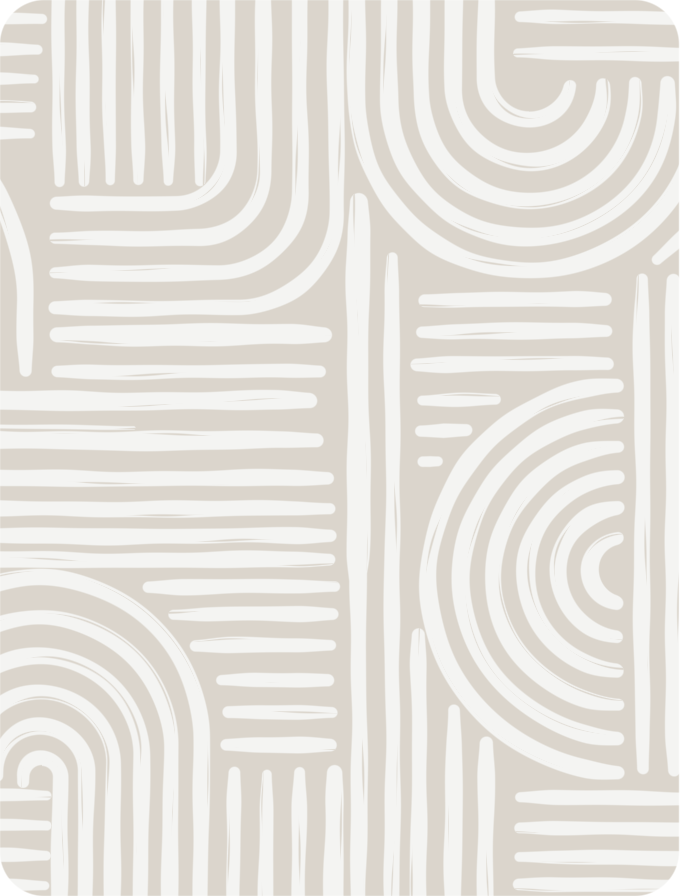
Reproduce this pattern procedurally as a Shadertoy shader.

```glsl
// Hand-painted strokes on a sand ground: bars, bends and nested arches.
// Each stroke is a distance across and past its path, given an uneven
// brush width by layered sines and split by thin dry-bristle gaps.

const vec3 SAND = vec3(0.858, 0.836, 0.800);
const vec3 PAINT = vec3(0.957, 0.957, 0.950);
const vec3 MARGIN = vec3(1.0);
const vec2 SHEET = vec2(5.78, 7.68); // layout units over the canvas
const float ASPECT = 0.7578;   // canvas width over height
const float CORNER = 0.38;     // radius of the sheet corners
const float WOBBLE = 0.006;    // hand drift of the paths
const float ROUGH = 0.08;      // share of width lost or gained by the brush
const float BRISTLE = 0.009;   // thickness of dry gaps
const float TAPER = 0.74;      // width left at stroke ends
const float FAR = 20.0;
const vec2 NONE = vec2(0.0);

// Signed distance to one stroke; past is the distance beyond its nearer end.
float stroke(float across, float along, float past, float w, float seed) {
    float swell = sin(along * 3.1 + seed * 2.7) + 0.5 * sin(along * 8.3 + seed * 5.1);
    w *= mix(TAPER, 1.0, smoothstep(0.0, 0.35, -past)) * (1.0 + ROUGH * swell);
    float d = length(vec2(across, max(past + w, 0.0))) - w;
    float dry = sin(along * 2.3 + seed * 5.7) + sin(along * 5.9 + seed * 3.3) - 1.0;
    float lane = w * 0.75 * sin(seed * 7.1 + along * 0.8);
    return max(d, BRISTLE * dry - abs(across - lane));
}

// A bar along q.x, lying at height y between two ends.
float bar(vec2 q, float y, vec2 ends, float w, float seed) {
    return stroke(q.y - y, q.x, max(ends.x - q.x, q.x - ends.y), w, seed);
}

// Stacked bars: place holds start, step and growth; ends shift by slant.
float bars(vec2 q, vec3 place, int count, vec2 ends, vec2 slant, float w) {
    float d = FAR;
    for (int i = 0; i < count; i++) {
        float k = float(i);
        float y = place.x + k * (place.y + k * place.z);
        vec2 e = ends + k * slant + 0.012 * sin(vec2(2.3, 4.1) * (k + y));
        d = min(d, bar(q, y, e, w, y * 3.7 + ends.x));
    }
    return d;
}

// An arch crowned toward +y, with straight legs of the given lengths.
float arch(vec2 q, float r, vec2 legs, float w, float seed) {
    float across = length(vec2(q.x, max(q.y, 0.0))) - r;
    float past = -q.y - (q.x < 0.0 ? legs.x : legs.y);
    return stroke(across, q.x + q.y, past, w, seed);
}

float straightStrokes(vec2 p) {
    vec2 v = p.yx;
    // Short stubs on the left edge
    float d = bars(p, vec3(0.165, 0.27, -0.006), 5, vec2(-1.0, 0.40), vec2(0.0, -0.028), 0.055);
    d = min(d, bars(p, vec3(6.82, 0.257, 0.0), 4, vec2(-1.0, 0.43), NONE, 0.055));
    // Upright bars at the top and bottom
    d = min(d, bars(v, vec3(0.50, 0.20, 0.008), 6, vec2(-1.0, 1.59), NONE, 0.056));
    d = min(d, bars(v, vec3(1.99, 0.278, 0.0), 3, vec2(6.59, 9.0), NONE, 0.060));
    d = min(d, bar(v, 2.845, vec2(6.56, 9.0), 0.085, 3.0));
    // Wide stack on the left, in runs of differing brush load
    d = min(d, bar(p, 2.87, vec2(0.43, 2.83), 0.090, 1.0));
    d = min(d, bar(p, 3.185, vec2(0.44, 2.78), 0.060, 2.0));
    d = min(d, bars(p, vec3(3.435, 0.34, 0.0), 2, vec2(-1.0, 2.69), vec2(0.0, 0.05), 0.080));
    d = min(d, bars(p, vec3(4.10, 0.275, -0.014), 4, vec2(-1.0, 2.85), NONE, 0.067));
    d = min(d, bars(p, vec3(5.03, 0.22, 0.016), 4, vec2(1.23, 2.89), vec2(0.2, -0.01), 0.063));
    d = min(d, bars(p, vec3(6.11, 0.28, 0.0), 2, vec2(1.88, 2.87), NONE, 0.066));
    d = min(d, bar(p, 3.66, vec2(-1.0, 1.15), 0.018, 2.0));
    // Long central uprights, the first painted over twice
    d = min(d, bar(v, 3.05, vec2(1.65, 5.10), 0.095, 5.0));
    d = min(d, bar(v, 3.055, vec2(3.80, 9.0), 0.068, 2.0));
    d = min(d, bar(v, 3.34, vec2(2.16, 9.0), 0.064, 4.0));
    d = min(d, bar(v, 3.565, vec2(5.38, 9.0), 0.067, 6.0));
    d = min(d, bars(v, vec3(3.86, 0.275, 0.0), 2, vec2(6.03, 9.0), vec2(0.29, 0.0), 0.072));
    // Stacks and uprights on the right
    d = min(d, bars(p, vec3(0.15, 0.31, 0.0), 2, vec2(4.38, 9.0), NONE, 0.058));
    d = min(d, bars(p, vec3(2.57, 0.265, 0.005), 3, vec2(3.57, 5.22), vec2(-0.03, 0.0), 0.067));
    d = min(d, bars(p, vec3(3.425, 0.262, 0.0), 3, vec2(3.54, 4.25), vec2(0.0, -0.238), 0.062));
    d = min(d, bars(p, vec3(6.84, 0.27, -0.007), 4, vec2(4.38, 9.0), NONE, 0.060));
    return min(d, bars(v, vec3(5.467, 0.265, 0.0), 2, vec2(2.34, 6.64), NONE, 0.067));
}

float curvedStrokes(vec2 p) {
    float d = FAR;
    for (int i = 0; i < 6; i++) {
        float k = float(i);
        // Arches at the lower left
        vec2 a = vec2(p.x - 0.35, 6.66 - k * (0.05 + 0.004 * k) - p.y);
        d = min(d, arch(a, 0.16 + k * (0.215 + 0.005 * k), vec2(0.10, 3.0), 0.068, k + 1.3));
        // Half rings opening to the right
        vec2 h = vec2(p.y - 4.89 - 0.015 * k, 5.31 - p.x);
        d = min(d, arch(h, 0.28 + 0.276 * k, vec2(0.0), 0.075, k + 4.6));
        // Hanging loops at the upper right
        if (i < 5) {
            float turn = 0.67 + k * (0.10 - 0.013 * k);
            vec2 legs = vec2(5.0, turn - 0.69 + 0.015 * k);
            d = min(d, arch(p - vec2(4.50, turn), 0.36 + 0.275 * k, legs, 0.073, k + 7.9));
        }
        // Rounded bends turning from upright to level
        if (i < 4) {
            vec2 b = p - vec2(1.50, 1.30) - k * vec2(0.180, 0.172);
            float across = length(max(b, 0.0)) - 0.44 - 0.127 * k;
            d = min(d, stroke(across, p.x - p.y, 0.42 - p.x, 0.067, k + 2.2));
        }
    }
    // Lone hook on the left edge and slanted dab on the right
    float dip = max(2.6 - p.y, 0.0);
    float hook = (p.x - 0.22 + 0.28 * dip * dip) / sqrt(1.0 + 0.31 * dip * dip);
    d = min(d, stroke(hook, p.y, max(p.y - 3.23, 1.3 - p.y), 0.075, 3.0));
    vec2 dab = mat2(0.74, 0.67, -0.67, 0.74) * (p - vec2(5.56, 2.25));
    return min(d, bar(dab, 0.0, vec2(0.0, 2.0), 0.06, 1.0));
}

void mainImage(out vec4 fragColor, in vec2 fragCoord) {
    float unit = SHEET.y / iResolution.y;
    vec2 p = vec2(fragCoord.x, iResolution.y - fragCoord.y) * unit;
    p.x *= SHEET.x / (SHEET.y * ASPECT);
    vec2 q = p + WOBBLE * (sin(p.yx * 2.6 + vec2(0.4, 1.9)) + 0.4 * sin(p.yx * 7.3 + p));
    float paint = min(straightStrokes(q), curvedStrokes(q));
    vec3 color = mix(PAINT, SAND, smoothstep(-unit, unit, paint));
    // Rounded sheet corners
    vec2 edge = abs(p - 0.5 * SHEET) - 0.5 * SHEET + CORNER;
    float sheet = length(max(edge, 0.0)) - CORNER;
    fragColor = vec4(mix(color, MARGIN, smoothstep(-unit, unit, sheet)), 1.0);
}
```
